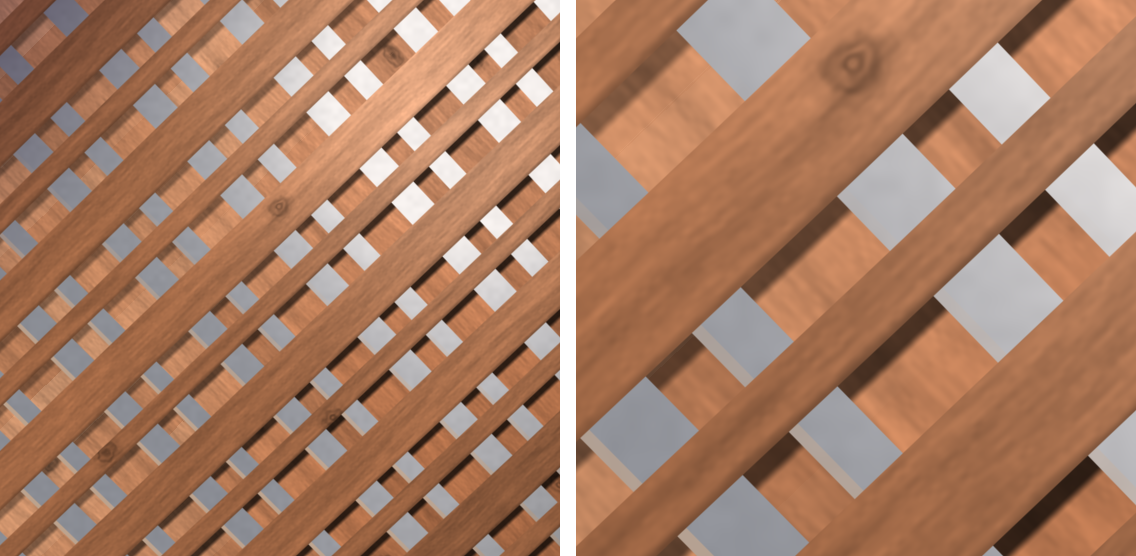
Left, the full canvas; right, a detail of the centre.
This pattern is drawn by a Shadertoy shader. Its source:

```glsl
// Diagonal wooden lattice: alternating wide and narrow slats, lit from the upper right.

// Lattice geometry, in units of the canvas height with the centre at zero
const vec2 FRONT_STEP = vec2(0.152, -0.1566);   // from one front pair to the next
const vec2 BACK_STEP  = vec2(0.1533, 0.146);    // from one back pair to the next
const vec2 ORIGIN     = vec2(-0.067, 0.145);    // centre of one large opening
const vec2 TILT       = vec2(0.02, -0.055);     // slight perspective

// Slat layouts in fractions of a step: wide centre, wide half, narrow centre, narrow half
const vec4 FRONT_SLATS = vec4(0.31, 0.18, 0.785, 0.086);
const vec4 BACK_SLATS  = vec4(0.685, 0.187, 0.218, 0.09);
const float SHADOW_WIDTH = 0.055;
const float RIM_WIDTH    = 0.035;
const float KNOT_CHANCE  = 0.13;

// Light and colours
const vec2 LIGHT_POS    = vec2(0.28, 0.33);
const float LIGHT_SIZE  = 0.36;
const vec3 FRONT_WOOD   = vec3(0.60, 0.385, 0.255);
const vec3 BACK_WOOD    = vec3(0.67, 0.42, 0.275);
const vec3 PALE_WOOD    = vec3(0.79, 0.59, 0.45);
const vec3 RIM_WOOD     = vec3(0.90, 0.76, 0.64);
const vec3 WOOD_GLOW    = vec3(0.24, 0.23, 0.22);
const vec3 DUSK_TINT    = vec3(0.56, 0.50, 0.62);
const vec3 OPENING_DIM  = vec3(0.54, 0.55, 0.58);
const vec3 OPENING_LIT  = vec3(0.96, 0.94, 0.93);

float hash(vec2 p) {
    return fract(sin(dot(p, vec2(127.1, 311.7))) * 43758.5453);
}

float noise(vec2 p) {
    vec2 i = floor(p), f = fract(p);
    f = f * f * (3.0 - 2.0 * f);
    return mix(mix(hash(i), hash(i + vec2(1, 0)), f.x),
               mix(hash(i + vec2(0, 1)), hash(i + vec2(1, 1)), f.x), f.y);
}

// x: distance inside the nearest slat, y: slat number, z: offset from its centre line
vec3 nearestSlat(float x, vec4 layout_) {
    float wide = x - layout_.x + 0.5, narrow = x - layout_.z + 0.5;
    float wideOff = fract(wide) - 0.5, narrowOff = fract(narrow) - 0.5;
    vec3 a = vec3(layout_.y - abs(wideOff), 2.0 * floor(wide), wideOff);
    vec3 b = vec3(layout_.w - abs(narrowOff), 2.0 * floor(narrow) + 1.0, narrowOff);
    return a.x > b.x ? a : b;
}

float cover(float d, float w) {
    return smoothstep(-w, w, d);
}

// Brightness of the wood: slat tone, streaks, fibres and scattered knots
float woodGrain(float along, vec3 slat, float seed) {
    float id = slat.y + seed;
    float bend = 0.05 * noise(vec2(along * 1.5, id * 7.3));
    float across = slat.z + bend;
    float tone = 0.93 + 0.14 * hash(vec2(id, 4.7));
    float streak = noise(vec2(along * 1.3 + id * 3.1, across * 16.0 + id * 5.0)) - 0.5;
    float fibre = noise(vec2(along * 7.0 + id, across * 48.0 + id * 9.0)) - 0.5;
    float speck = noise(vec2(along * 38.0, across * 60.0 + id)) - 0.5;
    float grain = tone + 0.16 * streak + 0.13 * fibre + 0.07 * speck;

    float cellPos = along * 0.6 + hash(vec2(id, 1.3));
    vec2 cell = vec2(floor(cellPos), id);
    vec2 k = vec2((fract(cellPos) - 0.5) / 0.6, slat.z + 0.12 * (hash(cell + 2.0) - 0.5));
    float r = length(k * vec2(0.75, 1.0)) + 0.03 * (noise(k * 25.0 + id) - 0.5);
    float knot = smoothstep(0.13, 0.02, r) * (0.75 + 0.25 * sin(r * 130.0));
    return grain - 0.36 * knot * step(hash(cell), KNOT_CHANCE);
}

void mainImage(out vec4 fragColor, in vec2 fragCoord) {
    vec2 p = (fragCoord - 0.5 * iResolution.xy) / iResolution.y;

    // Lattice coordinates: x crosses the front slats, y crosses the back slats
    vec2 q = inverse(mat2(FRONT_STEP, BACK_STEP)) * (p * (1.0 + dot(p, TILT)) - ORIGIN);
    vec2 w = 0.7 * fwidth(q);
    q.x += 0.010 * (noise(vec2(q.y * 0.7, floor(q.x))) - 0.5);

    // Light falloff across the canvas
    vec2 toLight = (p - LIGHT_POS) / LIGHT_SIZE;
    float glow = exp(-dot(toLight, toLight));
    float dusk = smoothstep(0.28, 0.92, dot(p, vec2(-0.8, 0.6)));
    float lowCorner = smoothstep(0.35, 0.95, dot(p, vec2(0.75, -0.66)));
    float leftSide = smoothstep(0.25, -0.3, p.x);

    // Openings
    float openLight = clamp(1.15 * glow + 0.32 * smoothstep(-0.1, 0.35, p.x), 0.0, 1.0);
    vec3 col = mix(OPENING_DIM, OPENING_LIT, openLight);
    col *= 0.98 + 0.04 * noise(p * 90.0);

    // Back slats with their lit sawn rims
    vec3 back = nearestSlat(q.y, BACK_SLATS);
    float rim = cover(nearestSlat(q.y - RIM_WIDTH, BACK_SLATS).x, w.y);
    float rimLight = smoothstep(0.15, -0.35, p.y + 0.4 * p.x) * (1.0 - 0.5 * lowCorner);
    col = mix(col, RIM_WOOD * (0.86 + 0.2 * glow), 0.85 * rim * rimLight);
    float paleness = leftSide * (0.35 + 0.65 * hash(vec2(back.y, floor(q.x * 2.0))));
    vec3 backCol = mix(BACK_WOOD, PALE_WOOD, 0.85 * paleness) + 0.65 * WOOD_GLOW * glow;
    backCol *= woodGrain(q.x, back, 31.0);

    // Shadow cast by the front slats onto the back ones
    float shade = cover(nearestSlat(q.x - SHADOW_WIDTH, FRONT_SLATS).x, w.x + 0.012);
    float shadeDepth = mix(0.35, 0.76, smoothstep(-0.3, 0.25, p.x - 0.5 * p.y));
    backCol *= 1.0 - shadeDepth * shade;
    col = mix(col, backCol, cover(back.x, w.y));

    // Front slats with softly darkened lower edges
    vec3 front = nearestSlat(q.x, FRONT_SLATS);
    vec3 frontCol = (FRONT_WOOD + WOOD_GLOW * glow) * woodGrain(q.y, front, 0.0);
    float lowerEdge = smoothstep(0.035, 0.0, front.x) * step(0.0, front.z);
    frontCol *= 1.0 - 0.22 * lowerEdge;
    col = mix(col, frontCol, cover(front.x, w.x));

    col *= mix(vec3(1.0), DUSK_TINT, dusk) * (1.0 - 0.22 * lowCorner);
    fragColor = vec4(clamp(col, 0.0, 1.0), 1.0);
}
```
